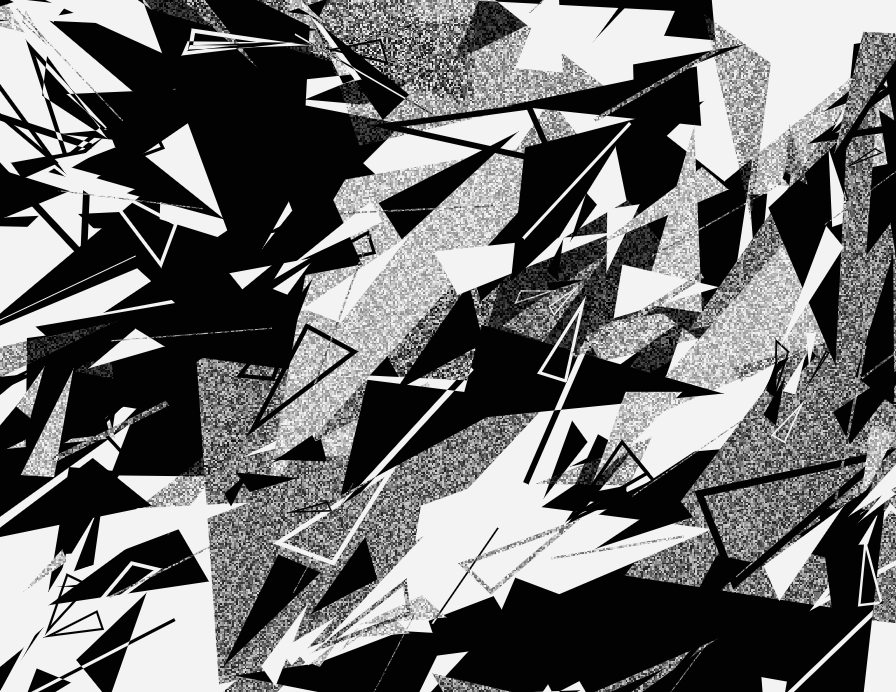
Write a Shadertoy shader that draws this background.

```glsl
// Black and white field of overlapping sharp shards, partly filled with stipple.
// Three passes of hashed wedges (slabs, blades, clustered splinters) are painted
// back to front along a bending flow direction, then thin streaks are laid on top.

const vec3  BLACK = vec3(0.008);
const vec3  WHITE = vec3(0.953);
const float LIGHT_STIPPLE = 0.80;
const float MID_STIPPLE   = 0.50;
const float DARK_STIPPLE  = 0.14;
const float GRAIN_CELLS   = 396.0;  // grains per canvas height
const float GRAIN_SPREAD  = 3.0;
const float RIM           = 0.035;  // frame thickness relative to length
const float HOLLOW_SHARE  = 0.22;
const int   SLABS     = 64;
const int   BLADES    = 80;
const int   SPLINTERS = 150;
const float CLUSTER   = 10.0;       // splinters per cluster
const int   STREAKS   = 34;
const float PI = 3.14159;

float hash(vec2 p) {
    return fract(sin(dot(p, vec2(12.9898, 78.233))) * 43758.5453);
}

vec4 hash4(float n) {
    return fract(sin(n * vec4(12.9898, 78.233, 39.425, 93.989)) * 43758.5453);
}

float cover(float d) {
    return clamp(0.5 - d * iResolution.y, 0.0, 1.0);
}

// Grain is strongest at middle density and vanishes in pure black or white.
float stipple(float density, float grain) {
    float spread = GRAIN_SPREAD * density * (1.0 - density);
    return clamp(density + (grain - 0.5) * spread, 0.0, 1.0);
}

// Evenly spread positions, reaching a little past the canvas border.
vec2 place(float n, float seed) {
    vec2 size = vec2(iResolution.x / iResolution.y, 1.0);
    return fract(seed * 0.37 + n * vec2(0.7549, 0.5698)) * (size + 0.2) - 0.1;
}

// Rising diagonals, steeper on the right, falling at the upper left.
float flowAngle(vec2 p) {
    float right = smoothstep(0.8, 1.2, p.x);
    float upperLeft = smoothstep(0.6, 0.9, p.y) * (1.0 - smoothstep(0.4, 0.8, p.x));
    return 0.65 + 0.45 * right - 1.2 * upperLeft;
}

vec2 toLocal(vec2 p, float angle) {
    vec2 dir = vec2(cos(angle), sin(angle));
    return vec2(dot(p, dir), dot(p, vec2(-dir.y, dir.x)));
}

// Tip at the origin, opening along +x, closed by a slanted back edge.
float wedge(vec2 q, float len, vec2 slope, float skew) {
    float upper = (q.y - slope.x * q.x) * inversesqrt(1.0 + slope.x * slope.x);
    float lower = (-q.y - slope.y * q.x) * inversesqrt(1.0 + slope.y * slope.y);
    float back = dot(q - vec2(len, 0.0), normalize(vec2(1.0, skew)));
    return max(max(upper, lower), back);
}

// Solid ink, stipple, a veil that depends on what lies below, or inversion.
float ink(float pick, float tone, float grain) {
    if (pick < 0.43) return 0.0;
    if (pick < 0.72) return 1.0;
    if (pick < 0.81) return stipple(LIGHT_STIPPLE, grain);
    if (pick < 0.88) return stipple(MID_STIPPLE, grain);
    if (pick < 0.95) return mix(stipple(DARK_STIPPLE, grain), stipple(0.7, grain), tone);
    return 1.0 - tone;
}

float paintShards(float tone, vec2 p, float grain, int count, float seed,
                  vec2 lenRange, vec2 slopeRange, float turn, bool clustered) {
    for (int i = 0; i < count; i++) {
        float n = float(i) + 1.0;
        vec4 h = hash4(n + seed);
        float len = mix(lenRange.x, lenRange.y, h.z * h.z);
        vec2 spot = place(clustered ? floor(n / CLUSTER) : n, seed);
        if (distance(p, spot) > 2.5 * len + 0.06) continue;

        vec4 k = hash4(n + seed + 0.5);
        float angle = flowAngle(spot) + (h.x - 0.5) * turn + step(0.5, h.y) * PI;
        vec2 q = toLocal(p - spot - (clustered ? (k.zw - 0.5) * 0.09 : vec2(0.0)), angle);
        if (!clustered) q.x += 0.55 * len;

        vec2 slope = mix(slopeRange.xx, slopeRange.yy, k.xy);
        float d = wedge(q, len, slope, (k.z - 0.5) * 1.4);
        float mask = cover(d);
        if (len < 0.3 && k.w < HOLLOW_SHARE) mask -= cover(d + RIM * len);
        tone = mix(tone, ink(h.w, tone, grain), mask);
    }
    return tone;
}

float paintStreaks(float tone, vec2 p, float grain) {
    for (int i = 0; i < STREAKS; i++) {
        float n = float(i) + 1.0;
        vec4 h = hash4(n + 700.0);
        vec2 spot = place(n, 5.0);
        vec2 q = toLocal(p - spot, flowAngle(spot) + (h.x - 0.5) * 1.2);
        float halfWidth = mix(0.0007, 0.005, h.z * h.z * h.z);
        float d = max(abs(q.y) - halfWidth, abs(q.x) - mix(0.04, 0.15, h.y));
        float streak = h.w < 0.3 ? 1.0 - tone : stipple(mix(0.45, 0.72, tone), grain);
        tone = mix(tone, streak, cover(d));
    }
    return tone;
}

void mainImage(out vec4 fragColor, in vec2 fragCoord) {
    vec2 p = fragCoord / iResolution.y;
    float grain = hash(floor(p * GRAIN_CELLS));

    float tone = 0.0;
    tone = paintShards(tone, p, grain, SLABS, 11.0, vec2(0.35, 0.8), vec2(0.12, 0.55), 1.3, false);
    tone = paintShards(tone, p, grain, BLADES, 203.0, vec2(0.14, 0.4), vec2(0.05, 0.34), 1.5, false);
    tone = paintShards(tone, p, grain, SPLINTERS, 409.0, vec2(0.05, 0.19), vec2(0.04, 0.28), 1.3, true);
    tone = paintStreaks(tone, p, grain);

    fragColor = vec4(mix(BLACK, WHITE, tone), 1.0);
}
```
